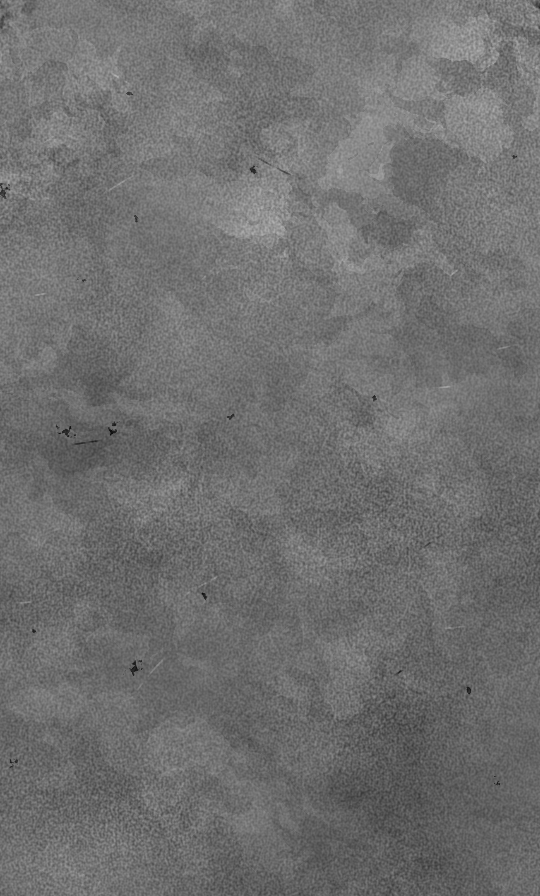
This texture is drawn by a Shadertoy shader. Its source:

```glsl
// Weathered grey plaster wall with cloudy stains, flaked patches, pits and scratches.

const float BASE_TONE = 0.406;
const float GLOW_GAIN = 0.085;
const float CLOUD_GAIN = 0.13;
const float PATCH_GAIN = 0.052;
const float GRAIN_GAIN = 0.14;
const float WEAVE_GAIN = 0.10;
const float PIT_DEPTH = 0.27;
const int PIT_CLUSTERS = 16;
const int SCRATCHES = 16;
const vec2 GLOW_CENTER = vec2(0.33, 0.86);

vec2 hash2(vec2 p) {
    vec3 q = fract(vec3(p.xyx) * vec3(0.1031, 0.1030, 0.0973));
    q += dot(q, q.yzx + 33.33);
    return fract((q.xx + q.yz) * q.zy);
}

// Gradient noise, roughly -0.7 to 0.7
float cornerSlope(vec2 cell, vec2 offset) {
    float angle = 6.2832 * hash2(cell).x;
    return dot(vec2(cos(angle), sin(angle)), offset);
}

float gradientNoise(vec2 p) {
    vec2 i = floor(p), f = p - i;
    vec2 u = f * f * f * (f * (f * 6.0 - 15.0) + 10.0);
    vec2 e = vec2(1.0, 0.0);
    float low = mix(cornerSlope(i, f), cornerSlope(i + e, f - e), u.x);
    float high = mix(cornerSlope(i + e.yx, f - e.yx), cornerSlope(i + 1.0, f - 1.0), u.x);
    return mix(low, high, u.y);
}

float fbm(vec2 p, int octaves) {
    float sum = 0.0, gain = 0.6;
    for (int i = 0; i < octaves; i++) {
        sum += gain * gradientNoise(p);
        p = mat2(1.6, 1.2, -1.2, 1.6) * p + 17.3;
        gain *= 0.55;
    }
    return sum;
}

mat2 rotation(float a) {
    return mat2(cos(a), sin(a), -sin(a), cos(a));
}

// Flaked skim coat: flat islands with crisp, ragged outlines
float plasterPatches(vec2 p) {
    vec2 warp = vec2(fbm(p * 8.0 + 3.1, 4), fbm(p * 8.0 + 41.7, 4));
    vec2 q = rotation(0.5) * (p + 0.08 * warp) * vec2(0.85, 1.15);
    float tone = 0.0;
    for (int i = 0; i < 4; i++) {
        float layer = float(i);
        float field = fbm(q * (6.0 + 4.0 * layer) + 29.0 * layer + 5.0, 6);
        float island = smoothstep(0.08, 0.10, field) * (0.75 + 0.8 * field);
        float rim = smoothstep(0.02, 0.0, abs(field - 0.10));
        float presence = smoothstep(-0.2, 0.2, gradientNoise(p * 4.0 + 13.0 * layer));
        tone += presence * (island + 0.25 * rim) * (i % 2 == 1 ? -0.7 : 1.0);
    }
    return tone;
}

// Clusters of dark crumbling pits
float pits(vec2 p, float aspect) {
    float crumbs = fbm(p * 150.0 + 9.0, 3);
    float cover = 0.0;
    for (int i = 0; i < PIT_CLUSTERS; i++) {
        vec2 seed = hash2(vec2(float(i) + 2.0, 71.0));
        vec2 shape = hash2(vec2(float(i) + 5.0, 19.0));
        vec2 d = rotation(shape.x * 6.28) * (p - seed * vec2(aspect, 1.0));
        float radius = mix(0.004, 0.018, shape.y * shape.y);
        float falloff = length(d * vec2(1.0, 1.6)) / radius;
        cover = max(cover, smoothstep(0.0, 0.2, crumbs + 0.15 - 0.35 * falloff * falloff));
    }
    return cover;
}

// Thin bent scratches, mostly pale, a few dark
float scratches(vec2 p, float aspect) {
    float tone = 0.0;
    for (int i = 0; i < SCRATCHES; i++) {
        vec2 seed = hash2(vec2(float(i) + 11.0, 37.0));
        vec2 shape = hash2(vec2(float(i) + 3.0, 53.0));
        vec2 d = rotation(mix(-1.1, 0.7, shape.x)) * (p - seed * vec2(aspect, 1.0));
        float reach = mix(0.008, 0.045, shape.y * shape.y);
        float dist = abs(d.y - 5.0 * (shape.x - 0.5) * d.x * d.x);
        float line = smoothstep(0.0016, 0.0003, dist) * smoothstep(reach, 0.4 * reach, abs(d.x));
        float wear = smoothstep(-0.3, 0.2, gradientNoise(p * 90.0));
        tone += line * wear * (i % 5 == 0 ? -0.2 : 0.13);
    }
    return tone;
}

void mainImage(out vec4 fragColor, in vec2 fragCoord) {
    vec2 p = fragCoord / iResolution.y;
    float aspect = iResolution.x / iResolution.y;

    // Broad light and cloudy stains
    vec2 toGlow = (p - GLOW_CENTER) * vec2(2.2, 3.6);
    float glow = exp(-dot(toGlow, toGlow));
    float tone = BASE_TONE + GLOW_GAIN * glow;
    tone += CLOUD_GAIN * fbm(p * vec2(4.0, 5.5) + 7.0, 6);
    tone -= 0.04 * smoothstep(0.25, 0.6, p.x) * smoothstep(0.4, 0.1, p.y);
    tone += PATCH_GAIN * (0.75 + 0.6 * glow) * plasterPatches(p);

    // Fine grain with a faint upright weave
    float roughness = 0.85 + 0.6 * gradientNoise(p * 6.0 + 61.0);
    tone += roughness * GRAIN_GAIN * gradientNoise(rotation(0.4) * p * 347.0);
    tone += roughness * WEAVE_GAIN * gradientNoise(p * vec2(373.0, 187.0) + 80.0);
    tone += 0.05 * fbm(p * 60.0 + 23.0, 3);

    // Damage and soiled top corners
    float corner = smoothstep(0.24, 0.30, abs(p.x - 0.5 * aspect)) * smoothstep(0.93, 1.0, p.y);
    float soil = corner * smoothstep(-0.05, 0.25, fbm(p * 38.0 + 4.0, 4));
    tone += scratches(p, aspect) - 0.2 * soil;
    tone -= PIT_DEPTH * pits(p, aspect);

    fragColor = vec4(vec3(clamp(tone, 0.0, 1.0)), 1.0);
}
```
